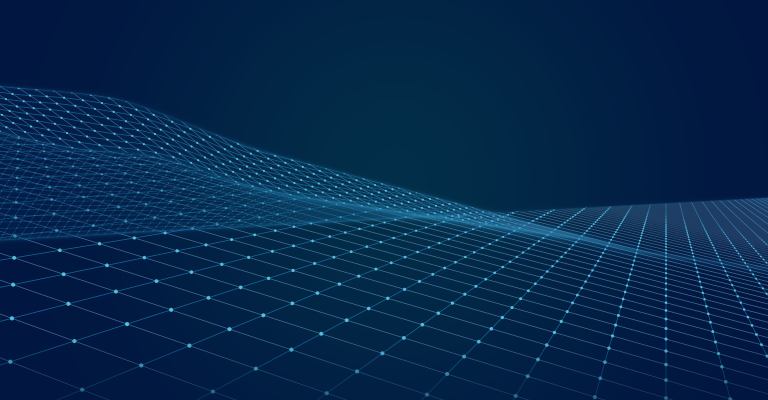
Give the GLSL for this background, as a WebGL 2 fragment shader.

```glsl
#version 300 es
precision highp float;
// A glowing wire landscape at night: a tilted perspective floor grid runs
// under a folded hill of finer mesh that thins into a bright band to the right.
// Every mesh is a pair of smooth coordinates drawn as lines with lattice dots.
uniform vec2 u_resolution;
out vec4 fragColor;

#define NIGHT vec3(0.004, 0.092, 0.255)
#define TEAL vec3(0.008, 0.180, 0.285)
#define BLUE vec3(0.10, 0.45, 0.66)
#define PALE vec3(0.42, 0.62, 0.76)
#define SPARK vec3(0.34, 0.80, 0.93)
#define VANISH vec2(1.665, 0.625)
#define LINE_HALF_WIDTH 0.0009
#define HILL_ROWS 8.0
#define HILL_COLUMNS 22.0
#define FOLD_ROWS 18.0
#define FOLD_COLUMNS 42.0

vec2 gradientAt(vec2 cell) {
    float a = 6.2832 * fract(sin(dot(cell, vec2(127.1, 311.7))) * 4375.85);
    return vec2(cos(a), sin(a));
}

float gradientNoise(vec2 p) {
    vec2 i = floor(p), f = p - i;
    vec2 s = f * f * f * (f * (f * 6.0 - 15.0) + 10.0);
    vec2 e = vec2(1.0, 0.0);
    float low = mix(dot(gradientAt(i), f), dot(gradientAt(i + e), f - e), s.x);
    float high = mix(dot(gradientAt(i + e.yx), f - e.yx),
                     dot(gradientAt(i + 1.0), f - 1.0), s.x);
    return mix(low, high, s.y);
}

// Smooth ramp: zero for negative d, d for positive d
float hinge(float d) {
    return 0.5 * (d + sqrt(d * d + 0.005));
}

// Coverage of the two line families (xy) and of the lattice dots (z)
vec3 mesh(vec2 g, float halfWidth, float dotRadius) {
    vec2 gx = dFdx(g), gy = dFdy(g);
    vec2 density = max(sqrt(gx * gx + gy * gy), 1e-5);
    vec2 cell = g - round(g);
    float w = halfWidth * u_resolution.y;
    vec2 lines = clamp(w + 0.5 - abs(cell) / density, 0.0, 1.0);
    // Lines too close to resolve blend into their average tone
    lines = mix(lines, min(2.0 * w * density, 0.45), smoothstep(0.25, 0.7, density));
    // Map the cell offset back to the screen so that dots stay round
    float det = gx.x * gy.y - gy.x * gx.y;
    det = abs(det) < 1e-7 ? 1e-7 : det;
    vec2 offset = vec2(gy.y * cell.x - gy.x * cell.y, gx.x * cell.y - gx.y * cell.x) / det;
    float dots = clamp(dotRadius * u_resolution.y + 0.5 - length(offset), 0.0, 1.0);
    dots *= 1.0 - smoothstep(0.35, 0.9, max(density.x, density.y));
    return vec3(lines, dots);
}

void main() {
    vec2 p = gl_FragCoord.xy / u_resolution.y;
    float soft = 1.0 / u_resolution.y;
    float x = p.x, h = p.y;

    // Profiles: hill skyline, inner fold, and far rim of the floor
    float skyline = 0.785 - 0.08 * x - 0.33 * hinge(x - 0.3)
                  + 0.145 * hinge(x - 0.62) + 0.15 * hinge(x - 1.6);
    float fold = 0.67 - 0.27 * x + 0.27 * hinge(x - 0.18)
               - 0.38 * hinge(x - 0.38) + 0.23 * hinge(x - 0.64);
    fold = min(fold, skyline - 0.008);
    float rim = 0.40 + 0.055 * x;

    // Night sky with a broad teal glow
    float glow = smoothstep(0.95, 0.0, length(p - vec2(0.99, 0.56)));
    vec3 color = mix(NIGHT, TEAL, glow);

    // Perspective floor: projective coordinates about the vanishing point
    vec2 away = VANISH - p;
    float depth = max(0.272 * away.y + 0.055 * away.x, 0.01);
    float column = away.x / depth;
    float row = 2.1625 / depth - 0.345 * column - 7.82;
    float dotSize = mix(0.0018, 0.0052, smoothstep(0.03, 0.2, depth));
    vec3 ground = mesh(vec2(column, row), LINE_HALF_WIDTH, dotSize);
    float belowRim = smoothstep(-soft, soft, rim - h);
    float inFold = smoothstep(-soft, soft, fold - h) * (1.0 - belowRim);
    float groundFade = (belowRim + 0.6 * inFold) * mix(0.4, 1.0, smoothstep(0.0, 0.2, h));
    color = mix(color, BLUE, 0.85 * ground.x * groundFade);
    color = mix(color, PALE, 0.60 * ground.y * groundFade);
    color = mix(color, SPARK, 0.90 * ground.z * groundFade);

    // Fine mesh on the slope between the fold and the rim
    float ripple = gradientNoise(p * vec2(5.0, 9.0));
    float slope = (fold - h) / max(fold - rim, 0.01);
    vec2 foldGrid = vec2(FOLD_COLUMNS * x + 7.0 * slope, FOLD_ROWS * slope + 0.8 * ripple);
    vec3 fine = mesh(foldGrid, LINE_HALF_WIDTH, 0.0014);
    color = mix(color, BLUE, inFold * (0.06 + 0.34 * max(fine.x, fine.y)));
    color = mix(color, SPARK, 0.35 * inFold * fine.z);

    // Upper hill mesh, squeezed into a narrow band on the right
    float fall = (skyline - h) / max(skyline - fold, 0.008);
    vec2 hillGrid = vec2(HILL_COLUMNS * x - 5.0 * fall, HILL_ROWS * fall + 0.7 * ripple);
    vec3 hill = mesh(hillGrid, LINE_HALF_WIDTH, 0.0026);
    float inHill = smoothstep(-soft, soft, skyline - h) * smoothstep(-soft, soft, h - fold);
    inHill *= 1.0 - 0.8 * smoothstep(1.35, 1.8, x);
    color = mix(color, BLUE, inHill * (0.05 + 0.75 * hill.y));
    color = mix(color, PALE, 0.50 * inHill * hill.x);
    color = mix(color, SPARK, 0.90 * inHill * hill.z);

    // Glowing creases along the fold, skyline and rim
    float band = smoothstep(0.3, 1.05, x) * (1.0 - smoothstep(1.25, 1.75, x));
    float crease = exp(-abs(h - fold) * 110.0) * (0.2 + 0.45 * band);
    crease += exp(-abs(h - skyline) * 300.0) * 0.28 * (1.0 - smoothstep(1.3, 1.9, x));
    crease += exp(-abs(h - rim) * 280.0) * mix(0.4, 0.12, smoothstep(0.9, 1.3, x));
    color = mix(color, mix(BLUE, SPARK, 0.3 * band), min(crease, 0.8));

    fragColor = vec4(color, 1.0);
}
```
